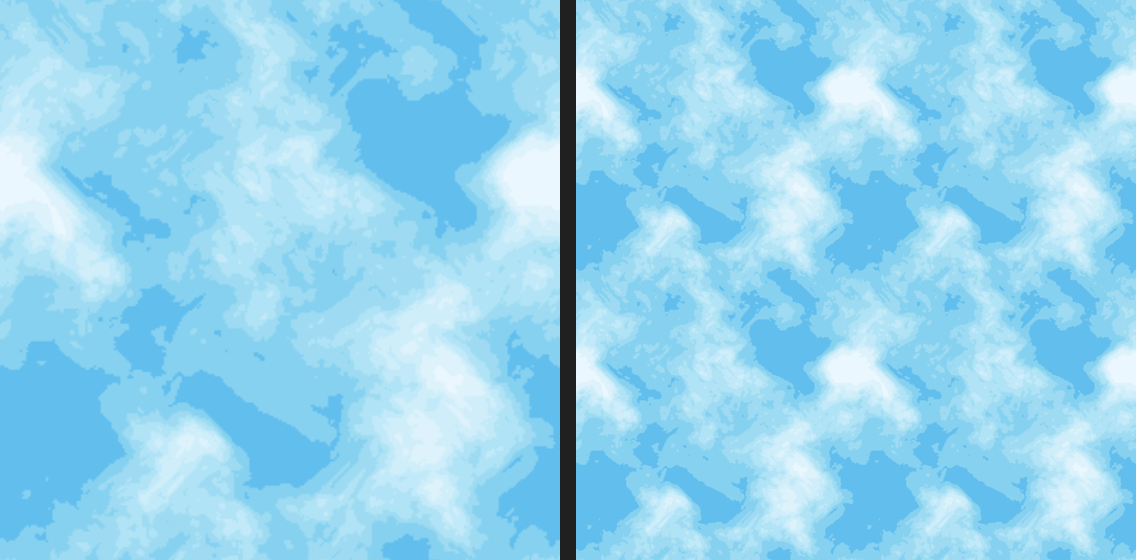
Left, the tile; right, the same tile 2 across and 2 down.
Give the GLSL for this texture, as a three.js fragment shader.

```glsl
// Seamless summer sky: billowing clouds in flat, stepped tones of pale blue.
varying vec2 vUv;

const float TAU = 6.2831853;
const float GRID = 256.0; // colour cells across the canvas

vec3 hash3(vec2 c) {
  vec3 q = fract(c.xyx * vec3(0.1031, 0.1030, 0.0973));
  q += dot(q, q.yzx + 33.33);
  return fract((q.xxy + q.yzz) * q.zyx);
}

// Soft cellular noise: domes of random height, wrapping after n cells.
float puffs(vec2 p, float n) {
  vec2 cell = floor(p * n);
  vec2 local = p * n - cell;
  float total = 0.0;
  float weights = 0.0;
  for (int y = -1; y <= 1; y++) {
    for (int x = -1; x <= 1; x++) {
      vec2 offset = vec2(float(x), float(y));
      vec3 rnd = hash3(mod(cell + offset, n) + 17.0 + 3.0 * n);
      vec2 d = offset + rnd.xy - local;
      float d2 = dot(d, d);
      float w = exp(-6.0 * d2);
      total += w * (rnd.z - 0.9 * d2);
      weights += w;
    }
  }
  return total / weights - 0.35;
}

// One wave with whole repeats k, cresting at the given phase in turns.
float wave(vec2 p, vec2 k, float crest) {
  return cos(TAU * (dot(p, k) - crest));
}

// Large cloud banks and open sky.
float banks(vec2 p) {
  return 0.60 * wave(p, vec2(0.0, 2.0), 0.14)
       + 0.60 * wave(p, vec2(2.0, -1.0), 0.30)
       + 0.70 * wave(p, vec2(2.0, 1.0), 0.72)
       + 0.50 * wave(p, vec2(1.0, -1.0), 0.50)
       + 0.35 * wave(p, vec2(1.0, 3.0), 0.75)
       + 0.40 * wave(p, vec2(3.0, 2.0), 0.25);
}

float cloudDensity(vec2 p) {
  vec2 bent = p + 0.022 * sin(TAU * (3.0 * p.yx + vec2(0.1, 0.6)))
                + 0.010 * sin(TAU * (7.0 * p.yx + vec2(0.4, 0.2)));

  // Lift dense parts: crisp cloud tops, soft undersides.
  float bank = banks(bent - vec2(0.0, 0.04 * banks(bent)));

  // Billows at halving sizes, calmer in the open sky.
  float billow = 0.0;
  float amp = 1.3;
  float n = 5.0;
  for (int i = 0; i < 5; i++) {
    billow += amp * puffs(bent, n);
    amp *= 0.67;
    n *= 2.0;
  }
  return bank + billow * (0.45 + 0.65 * smoothstep(-1.6, 0.6, bank));
}

// Flat tones from open sky to sunlit cloud.
vec3 skyTone(float density) {
  vec3 tone = vec3(0.38, 0.745, 0.93);
  tone = mix(tone, vec3(0.53, 0.82, 0.94), step(-1.18, density));
  tone = mix(tone, vec3(0.62, 0.86, 0.95), step(-0.52, density));
  tone = mix(tone, vec3(0.69, 0.89, 0.96), step(-0.07, density));
  tone = mix(tone, vec3(0.76, 0.915, 0.975), step(0.36, density));
  tone = mix(tone, vec3(0.81, 0.935, 0.98), step(0.71, density));
  tone = mix(tone, vec3(0.865, 0.95, 0.985), step(1.13, density));
  return mix(tone, vec3(0.92, 0.97, 0.995), step(1.75, density));
}

vec3 cellTone(vec2 cell) {
  return skyTone(cloudDensity((mod(cell, GRID) + 0.5) / GRID));
}

void main() {
  // Blend neighbouring cells so the stepped contours stay smooth.
  vec2 g = vUv * GRID - 0.5;
  vec2 cell = floor(g);
  vec2 f = g - cell;
  vec3 low = mix(cellTone(cell), cellTone(cell + vec2(1.0, 0.0)), f.x);
  vec3 high = mix(cellTone(cell + vec2(0.0, 1.0)), cellTone(cell + 1.0), f.x);
  gl_FragColor = vec4(mix(low, high, f.y), 1.0);
}
```
